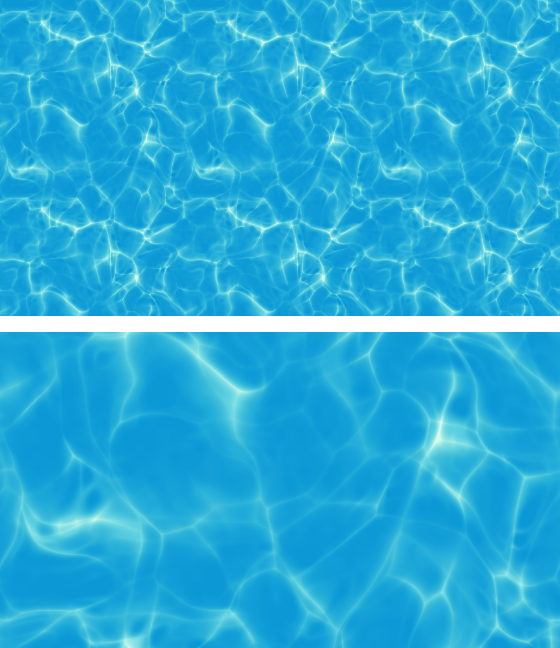
Top: the whole. Bottom: its middle third, enlarged.
This texture is drawn by a WebGL 2 fragment shader. Its source:

```glsl
#version 300 es
precision highp float;
// Seamless tile of sunlit pool water: a web of caustic light over clear blue.

uniform vec2 u_resolution;
out vec4 fragColor;

const float TILES_ACROSS = 3.0;   // square tiles, counted from the top left
const float LARGE_CELLS = 5.0;    // web cells along one tile side
const float SMALL_CELLS = 8.0;
const float BEND = 0.12;          // slow bending of the web, in tiles
const float RIPPLE = 0.04;        // fine wobble of the web, in tiles
const float CORE_WIDTH = 0.06;    // widths in web cells
const float HALO_WIDTH = 0.24;
const float KNOT_WIDTH = 0.09;
const float CORE_LIGHT = 0.31;
const float HALO_LIGHT = 0.165;
const float KNOT_LIGHT = 0.38;
const float SMALL_WEB_LIGHT = 0.55;

const vec3 DEEP  = vec3(0.045, 0.595, 0.835);
const vec3 WATER = vec3(0.13, 0.675, 0.85);
const vec3 PALE  = vec3(0.25, 0.74, 0.85);
const vec3 FOAM  = vec3(0.36, 0.81, 0.88);
const vec3 GLINT = vec3(0.82, 0.99, 0.91);

vec2 hash2(vec2 p) {
    vec3 q = fract(p.xyx * vec3(0.1031, 0.1030, 0.0973));
    q += dot(q, q.yzx + 33.33);
    return fract((q.xx + q.yz) * q.zy);
}

// Random pair for a lattice cell that wraps after n cells.
vec2 wrappedHash(vec2 cell, float n, float seed) {
    return hash2(floor(mod(cell + 0.5, n)) + seed);
}

// Two channels of smooth noise, periodic over one tile.
vec2 noise2(vec2 p, float n, float seed) {
    p *= n;
    vec2 i = floor(p), f = p - i;
    f = f * f * f * (f * (f * 6.0 - 15.0) + 10.0);
    vec2 e = vec2(1.0, 0.0);
    vec2 low = mix(wrappedHash(i, n, seed), wrappedHash(i + e.xy, n, seed), f.x);
    vec2 high = mix(wrappedHash(i + e.yx, n, seed), wrappedHash(i + e.xx, n, seed), f.x);
    return mix(low, high, f.y);
}

// Gaps from the nearest cell centre to the second (edges) and third (knots).
vec2 webGaps(vec2 p, float n, float seed) {
    p *= n;
    vec2 base = floor(p);
    vec3 nearest = vec3(8.0);
    for (int y = -2; y <= 2; y++) {
        for (int x = -2; x <= 2; x++) {
            vec2 cell = base + vec2(x, y);
            float d = distance(p, cell + 0.06 + 0.88 * wrappedHash(cell, n, seed));
            if (d < nearest.x) nearest = vec3(d, nearest.xy);
            else if (d < nearest.y) nearest = vec3(nearest.x, d, nearest.y);
            else nearest.z = min(nearest.z, d);
        }
    }
    return nearest.yz - nearest.x;
}

// Light of one web: thin core, fibrous halo and bright knots.
float causticWeb(vec2 p, float n, float seed, float fibre) {
    vec2 gap = webGaps(p, n, seed);
    float patchy = noise2(p, n + 3.0, seed + 31.0).x;
    float strength = mix(0.15, 1.0, smoothstep(0.25, 0.88, patchy));
    float core = CORE_LIGHT * exp(-gap.x / CORE_WIDTH);
    float halo = HALO_LIGHT * exp(-gap.x / HALO_WIDTH) * mix(0.4, 1.6, fibre);
    float knot = KNOT_LIGHT * exp(-gap.y / KNOT_WIDTH);
    return strength * (core + halo + knot);
}

vec3 waterColour(float light) {
    vec3 c = mix(DEEP, WATER, clamp(light / 0.09, 0.0, 1.0));
    c = mix(c, PALE, clamp((light - 0.09) / 0.11, 0.0, 1.0));
    c = mix(c, FOAM, clamp((light - 0.20) / 0.11, 0.0, 1.0));
    return mix(c, GLINT, clamp((light - 0.31) / 0.45, 0.0, 1.0));
}

void main() {
    vec2 fromTop = vec2(gl_FragCoord.x, u_resolution.y - gl_FragCoord.y);
    vec2 p = fromTop / u_resolution.x * TILES_ACROSS;

    // Bend the straight web edges into flowing strands.
    vec2 bent = p + BEND * (noise2(p, 4.0, 5.0) - 0.5);
    bent += RIPPLE * (noise2(p, 11.0, 17.0) - 0.5);

    // Fine threads that fray the soft edges of the light.
    vec2 thread = noise2(bent + 0.04 * noise2(p, 9.0, 71.0), 29.0, 43.0);
    float fibre = 1.0 - abs(thread.x + thread.y - 1.0) * 2.0;

    float light = causticWeb(bent, LARGE_CELLS, 3.0, fibre);
    vec2 shifted = bent + 0.05 * noise2(p, 5.0, 83.0);
    light += SMALL_WEB_LIGHT * causticWeb(shifted, SMALL_CELLS, 57.0, fibre);

    // Slow drift of depth and a faint grain in the open water.
    light += 0.025 * (noise2(p, 6.0, 91.0).y - 0.5);
    light += 0.02 * (noise2(p, 48.0, 23.0).x - 0.5);

    fragColor = vec4(waterColour(light), 1.0);
}
```
